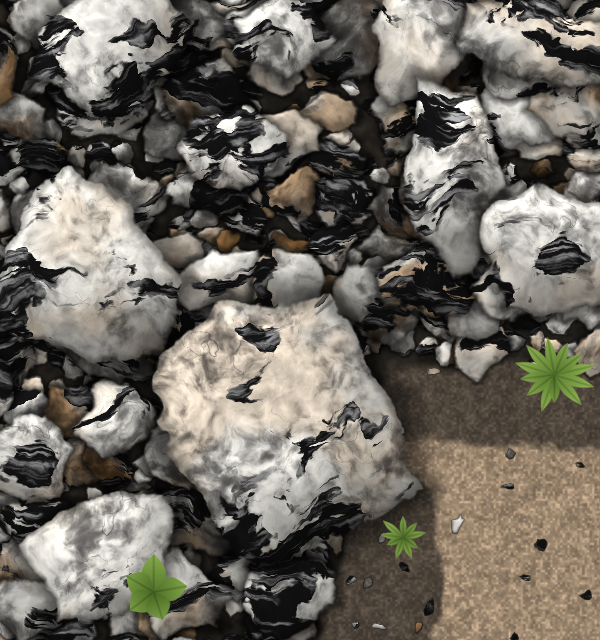
Write a Shadertoy shader that draws this texture.

```glsl
// A sunlit heap of white quartz rocks with black mica, beside shaded sand and weeds.
// Stones are roughened convex polygons with soft facets, painted from small to large:
// jittered grids of rubble first, then a loop over the boulders, then leaf rosettes.

float hash(vec2 p) {
    vec3 q = fract(p.xyx * 0.1031);
    q += dot(q, q.yzx + 33.33);
    return fract((q.x + q.y) * q.z);
}

float noise(vec2 p) {
    vec2 i = floor(p), f = fract(p);
    f = f * f * (3.0 - 2.0 * f);
    return mix(mix(hash(i), hash(i + vec2(1, 0)), f.x),
               mix(hash(i + vec2(0, 1)), hash(i + 1.0), f.x), f.y);
}

float fbm(vec2 p) {
    float sum = 0.0, amp = 0.52;
    for (int i = 0; i < 5; i++) {
        sum += amp * noise(p);
        p = mat2(1.6, 1.2, -1.2, 1.6) * p + 17.3;
        amp *= 0.5;
    }
    return sum;
}

mat2 rotation(float a) { return mat2(cos(a), sin(a), -sin(a), cos(a)); }

// Positive on the sandy ground at the lower right
float sandSide(vec2 p) { return min(p.x - 0.5 - 0.28 * p.y, 0.43 - p.y); }

// Cloudy quartz with rust stains, cracks and streaky black mica
vec3 mineral(vec2 u, float seed, float purity) {
    vec2 s = u + mod(seed, 97.0) * vec2(3.7, 1.9) + 40.0;
    float cloud = fbm(s * 11.0), grain = fbm(s * 65.0);
    float streak = fbm(vec2(s.x * 24.0, s.y * 110.0) + 4.0 * cloud);
    float bright = cloud * 0.6 + grain * 0.4 + 0.1 * (purity - 0.5);
    vec3 c = mix(vec3(0.46, 0.45, 0.44), vec3(0.94, 0.93, 0.90), smoothstep(0.28, 0.58, bright));
    float rust = smoothstep(0.45, 0.7, fbm(s * 7.0 + 31.0)) * (1.15 - purity);
    c = mix(c, c * vec3(0.88, 0.67, 0.45), rust);
    float crack = abs(fbm(s * 9.0 + 50.0) - 0.5);
    c *= mix(0.6, 1.0, smoothstep(0.0, 0.018, crack + 0.02 * cloud));
    float patches = fbm(s * vec2(8, 13) + 2.0 * cloud) + 0.1 * (0.6 - purity) + 0.25 * (streak - 0.5);
    vec3 mica = vec3(0.075, 0.075, 0.08) + 0.55 * smoothstep(0.52, 0.85, streak);
    c = mix(c, mica, smoothstep(0.57, 0.62, patches));
    return c * (0.74 + 0.5 * grain);
}

void paintStone(inout vec3 col, vec2 p, vec2 centre, vec2 radius, float seed, float purity) {
    vec2 u = rotation(0.9 * (hash(vec2(seed, 3)) - 0.5)) * (p - centre);
    vec2 q = u / radius;
    if (dot(q, q) > 3.0) return;
    // Outline and facet light, the flat top being one more facet
    float d = -9.0, weight = exp(-3.6), light = 0.38 * weight;
    for (int k = 0; k < 8; k++) {
        float r1 = hash(vec2(seed, k + 11)), r2 = hash(vec2(seed, k + 31));
        float a = 0.785 * float(k) + 0.6 * r1;
        vec2 dir = vec2(cos(a), sin(a));
        float e = dot(q, dir) - 0.8 - 0.25 * r2;
        d = max(d, e);
        float w = exp(9.0 * e * (0.7 + 1.6 * r1));
        light += w * dot(dir, vec2(-0.25, 0.85));
        weight += w;
    }
    // Contact shadow around the stone
    col *= mix(0.4, 1.0, smoothstep(-0.05, 0.28, d));
    float edge = 0.0022 / min(radius.x, radius.y);
    float cover = smoothstep(edge, -edge, d);
    if (cover <= 0.0) return;
    float shade = 0.79 + 0.34 * light / weight;
    shade *= mix(0.65, 1.0, smoothstep(0.0, -0.1, d)) * mix(0.6, 1.08, purity);
    col = mix(col, mineral(u, seed, purity) * shade, cover);
}

// Jittered grid of stones, sparse on the sand
void paintRubble(inout vec3 col, vec2 p, float size, float density, float onSand) {
    vec2 home = floor(p / size);
    for (int j = -1; j <= 1; j++)
    for (int i = -1; i <= 1; i++) {
        vec2 cell = home + vec2(i, j);
        float seed = floor(900.0 * hash(cell + size * 700.0 + 20.0));
        vec2 jitter = vec2(hash(vec2(seed, 1)), hash(vec2(seed, 2))) - 0.5;
        vec2 centre = (cell + 0.5 + 0.6 * jitter) * size;
        float chance = sandSide(centre) > -0.02 ? onSand : density;
        if (hash(cell + 57.0 + size * 90.0) > chance) continue;
        vec2 radius = size * vec2(0.46 + 0.2 * hash(vec2(seed, 5)), 0.36 + 0.2 * hash(vec2(seed, 6)));
        paintStone(col, p, centre, radius * (chance < 0.3 ? 0.45 : 1.0), seed, 0.9 * hash(vec2(seed, 7)));
    }
}

void paintPlant(inout vec3 col, vec2 p, vec2 centre, float size, int leaves, float width) {
    for (int k = 0; k < leaves; k++) {
        float r = hash(vec2(k, leaves));
        vec2 l = rotation(-6.283 * (float(k) + 0.5 * r) / float(leaves)) * (p - centre);
        float t = l.x / (size * (0.65 + 0.4 * r));
        float d = abs(l.y) - size * width * sin(3.14 * clamp(t, 0.0, 1.0));
        vec3 leaf = mix(vec3(0.27, 0.4, 0.13), vec3(0.56, 0.7, 0.32), clamp(0.7 * t + 0.4 * r, 0.0, 1.0));
        leaf *= 0.82 + 0.18 * smoothstep(0.0, 0.003, abs(l.y));
        col = mix(col, leaf, smoothstep(0.0015, -0.0015, d) * step(0.0, t) * step(t, 1.0));
    }
}

void mainImage(out vec4 fragColor, in vec2 fragCoord) {
    vec2 p = fragCoord / iResolution.y;
    vec2 rough = p + 0.05 * (vec2(fbm(p * 14.0), fbm(p * 14.0 + 70.0)) - 0.5);

    // Dark gaps, and grainy sand with broad cast shadows
    vec3 col = vec3(0.12, 0.11, 0.095) * (0.3 + 1.4 * fbm(p * 45.0));
    float speck = noise(p * 260.0);
    vec3 sand = vec3(0.66, 0.57, 0.47) * (0.62 + 0.4 * fbm(p * 90.0) + 0.36 * speck * speck);
    float shadow = min(length((rough - vec2(0.57, 0.1)) / vec2(0.13, 0.17)) - 1.0, (0.31 - rough.y) * 6.0);
    sand *= mix(vec3(0.5, 0.51, 0.53), vec3(1), smoothstep(-0.04, 0.06, shadow));
    col = mix(col, sand, smoothstep(-0.012, 0.012, sandSide(rough)));

    // Rubble, from chips to fist-sized stones
    paintRubble(col, rough, 0.034, 0.75, 0.1);
    paintRubble(col, rough, 0.08, 0.72, 0.0);
    paintRubble(col, rough, 0.125, 0.7, 0.0);

    // Boulders: centre and radii
    vec4 boulders[11] = vec4[11](
        vec4(0.65, 0.94, 0.08, 0.1), vec4(0.84, 0.94, 0.12, 0.075), vec4(0.44, 0.94, 0.085, 0.06),
        vec4(0.36, 0.77, 0.085, 0.065), vec4(0.17, 0.13, 0.13, 0.09), vec4(0.45, 0.07, 0.085, 0.06),
        vec4(0.17, 0.92, 0.125, 0.11), vec4(0.71, 0.73, 0.075, 0.17), vec4(0.87, 0.61, 0.12, 0.1),
        vec4(0.137, 0.57, 0.15, 0.15), vec4(0.43, 0.342, 0.19, 0.22));
    for (int i = 0; i < 11; i++)
        paintStone(col, rough, boulders[i].xy, boulders[i].zw, float(i) * 7.0 + 5.0, 0.9);

    // Weeds
    paintPlant(col, p, vec2(0.866, 0.414), 0.065, 12, 0.13);
    paintPlant(col, p, vec2(0.24, 0.075), 0.07, 5, 0.27);
    paintPlant(col, p, vec2(0.63, 0.16), 0.04, 9, 0.13);

    fragColor = vec4(clamp(col, 0.0, 1.0), 1.0);
}
```
